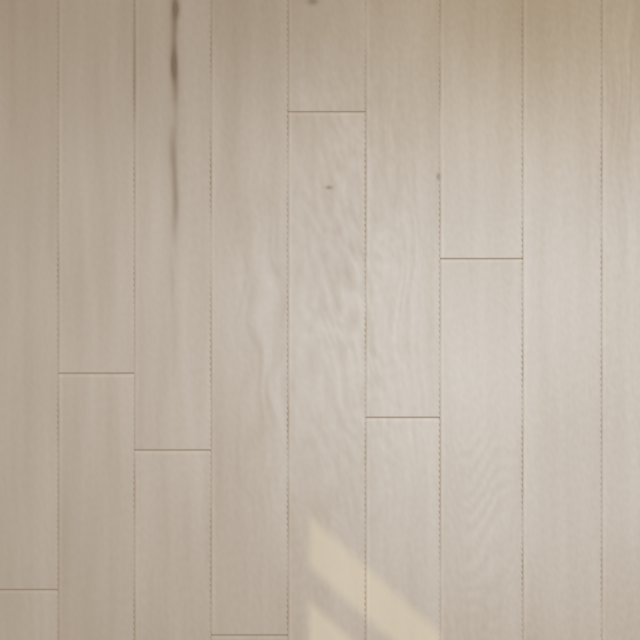
A WebGL 1 fragment shader for this texture:

```glsl
precision highp float;
// Pale oak floor: upright boards with staggered joints, soft grain and window light.
uniform vec2 u_resolution;

const vec3 SHADE_WOOD = vec3(0.60, 0.53, 0.45);
const vec3 LIT_WOOD = vec3(0.84, 0.812, 0.778);
const vec3 GAP = vec3(0.55, 0.47, 0.38);
const vec3 KNOT = vec3(0.43, 0.35, 0.28);
const vec3 SUN = vec3(0.86, 0.81, 0.71);
const float BOARD_WIDTH = 0.1213;

float hash(vec2 p) {
  return fract(sin(dot(p, vec2(127.1, 311.7))) * 43758.55);
}

float cornerSlope(vec2 cell, vec2 offset) {
  float angle = 6.2832 * hash(cell);
  return dot(vec2(cos(angle), sin(angle)), offset);
}

// Gradient noise, roughly -0.7 to 0.7
float noise(vec2 p) {
  vec2 i = floor(p), f = fract(p);
  vec2 w = f * f * f * (f * (f * 6.0 - 15.0) + 10.0);
  vec2 e = vec2(1.0, 0.0);
  float low = mix(cornerSlope(i, f), cornerSlope(i + e.xy, f - e.xy), w.x);
  float high = mix(cornerSlope(i + e.yx, f - e.yx), cornerSlope(i + e.xx, f - e.xx), w.x);
  return mix(low, high, w.y);
}

float spot(vec2 p, vec2 center, vec2 radius) {
  vec2 d = (p - center) / radius;
  return exp(-dot(d, d));
}

float band(float v, float low, float high, float blur) {
  return smoothstep(low - blur, low + blur, v) * (1.0 - smoothstep(high - blur, high + blur, v));
}

// Soft line that never gets thinner than a pixel
float line(float distance, float radius, float pixel) {
  float d = distance / max(radius, 0.7 * pixel);
  return exp(-d * d);
}

// Slightly uneven board edges
float seamX(float k) {
  return 0.091 + BOARD_WIDTH * k - 0.005 * sin(3.1416 * k / 7.0)
    - 0.006 * (1.0 - step(0.5, abs(k - 5.0)));
}

// Height of the end joint; the last boards run full length
float jointY(float board) {
  vec4 heights = board < 4.0 ? vec4(0.079, 0.417, 0.297, 0.008) : vec4(0.8255, 0.348, 0.596, -1.0);
  vec4 pick = 1.0 - step(0.5, abs(vec4(0.0, 1.0, 2.0, 3.0) - mod(board, 4.0)));
  return board > 7.5 ? -1.0 : dot(heights, pick);
}

float roomLight(vec2 p) {
  return 0.19 + 0.73 * spot(p, vec2(0.78, 0.46), vec2(0.66, 0.6))
    - 0.17 * smoothstep(0.7, 1.0, p.y);
}

// Streaks, arched figure and fine slanted fibres
float grain(vec2 p, float across, float seed) {
  vec2 q = p + seed * vec2(7.3, 13.1);
  float streaks = 0.08 * noise(q * vec2(38.0, 2.5)) + 0.04 * noise(q * vec2(95.0, 7.0));
  float bend = noise(q * vec2(18.0, 9.0));
  float arches = sin(p.y * 190.0 - across * across * 45.0 + bend * 16.0);
  float archArea = spot(p, vec2(0.757, 0.19), vec2(0.05, 0.16));
  float waves = noise(vec2(q.x * 62.0 + bend * 3.0, q.y * 9.0));
  float waveArea = spot(p, vec2(0.41, 0.47), vec2(0.045, 0.25));
  vec2 slanted = vec2(q.x + q.y * 0.32, q.y - q.x * 0.3);
  float flakes = noise(slanted * vec2(80.0, 26.0) + bend * 1.5);
  float flakeArea = spot(p, vec2(0.54, 0.53), vec2(0.09, 0.36));
  float fibres = noise(slanted * vec2(150.0, 85.0));
  float lines = noise(vec2(q.x * 125.0 + 2.0 * bend, q.y * 5.0));
  float lineArea = spot(p, vec2(0.98, 0.87), vec2(0.04, 0.25)) + spot(p, vec2(0.63, 0.55), vec2(0.05, 0.3));
  return streaks + 0.04 * arches * archArea + 0.24 * waves * waveArea
    + 0.20 * flakes * flakeArea + 0.07 * fibres * mix(0.5, 1.0, p.x)
    + 0.15 * lines * lineArea + 0.10 * noise(q * vec2(7.0, 4.0));
}

// Long mineral streak with knots, plus a few pin knots
float blemishes(vec2 p) {
  float drift = 0.005 * noise(vec2(2.0, p.y * 11.0));
  float streak = spot(p, vec2(0.272 + drift, p.y), vec2(0.006, 1.0));
  streak *= smoothstep(0.3, 0.95, p.y) * (0.27 + 0.5 * noise(vec2(p.x * 60.0, p.y * 14.0)));
  float knots = 0.5 * spot(p, vec2(0.275, 0.987), vec2(0.006, 0.014))
    + 0.45 * spot(p, vec2(0.271, 0.898), vec2(0.005, 0.022))
    + 0.4 * spot(p, vec2(0.514, 0.707), vec2(0.005, 0.003))
    + 0.35 * spot(p, vec2(0.685, 0.724), vec2(0.003, 0.005))
    + 0.45 * spot(p, vec2(0.489, 0.998), vec2(0.009, 0.006));
  float edgeStain = 0.3 * spot(p, vec2(0.21, 0.9), vec2(0.003, 0.09));
  return clamp(streak + knots + edgeStain, 0.0, 0.7);
}

float windowPatch(vec2 p) {
  float slope = p.y + 0.9 * (p.x - 0.483);
  float panes = band(slope, 0.115, 0.195, 0.016) + band(slope, -0.2, 0.06, 0.014);
  return panes * band(p.x, 0.483, 0.69, 0.01);
}

void main() {
  vec2 p = gl_FragCoord.xy / u_resolution;
  float pixel = 1.0 / min(u_resolution.x, u_resolution.y);

  // Find the board and the nearest long seam
  float board = 0.0, left = seamX(-1.0), seam = 1.0, seamId = 0.0;
  for (int k = 0; k < 8; k++) {
    float edge = seamX(float(k)), offset = p.x - edge;
    board += step(0.0, offset);
    left = offset >= 0.0 ? edge : left;
    seamId = abs(offset) < abs(seam) ? float(k) : seamId;
    seam = abs(offset) < abs(seam) ? offset : seam;
  }
  float toJoint = p.y - jointY(board);
  float seed = hash(vec2(board + 1.0, step(0.0, toJoint) + 3.0));
  float across = (p.x - left) / BOARD_WIDTH - 0.5;

  // Wood tone
  float tone = roomLight(p) + 0.08 * (seed - 0.5) + grain(p, across, seed);
  vec3 color = mix(SHADE_WOOD, LIT_WOOD, clamp(tone, 0.0, 1.05));
  color -= vec3(0.0, 0.012, 0.04) * smoothstep(0.3, 0.9, p.x) * smoothstep(0.6, 1.0, p.y);
  color = mix(color, KNOT, blemishes(p));
  color = mix(color, SUN, 0.6 * windowPatch(p));

  // Worn, beaded seams and fine end joints with a pale bevel
  float beads = sin((p.y + 0.8 * p.x) * 690.0);
  float wear = clamp(0.36 + 0.55 * noise(vec2(seamId * 3.7, p.y * 13.0)), 0.08, 0.65);
  color = mix(color, GAP, line(seam + 0.0006 * beads, 0.0018, pixel) * wear * (0.75 + 0.25 * beads));
  color += 0.015 * line(seam - 0.0045, 0.002, pixel);
  color = mix(color, GAP, 0.62 * line(toJoint, 0.0014, pixel));
  color += 0.02 * line(toJoint + 0.0045, 0.002, pixel);
  gl_FragColor = vec4(color, 1.0);
}
```
